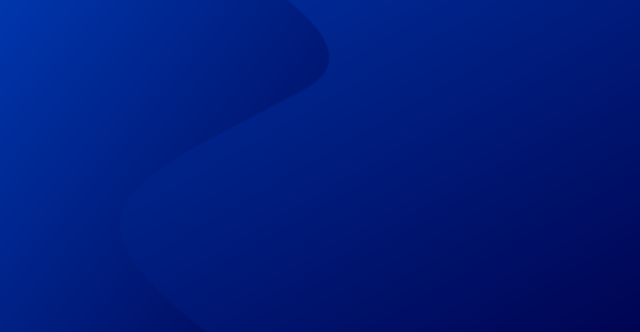
This background is drawn by a Shadertoy shader. Its source:

```glsl
// Two deep blue sheets that meet along a smooth S-shaped edge.
// The edge is a chain of cubic Hermite spans giving x as a function of height;
// each sheet is a linear ramp from bright blue (upper left) to navy (lower right).

const vec3 NAVY = vec3(0.0, 0.0, 0.29);
const vec3 BLUE = vec3(0.0, 0.22, 0.69);
const float BLUE_LEVEL = 0.22;   // ramp level at which BLUE is reached

// Cubic span between two knots, each holding (height, x, slope dx/dheight).
float hermiteSpan(vec3 a, vec3 b, float height) {
    float span = b.x - a.x;
    float t = clamp((height - a.x) / span, 0.0, 1.0);
    float s = t * t * (3.0 - 2.0 * t);
    float tangentA = a.z * t * (1.0 - t) * (1.0 - t);
    float tangentB = b.z * t * t * (t - 1.0);
    return mix(a.y, b.y, s) + span * (tangentA + tangentB);
}

// Horizontal position of the S-shaped edge at a given height.
float edgeX(float height) {
    vec3 knots[6] = vec3[6](
        vec3(0.000, 0.3230, -0.667),
        vec3(0.330, 0.1875,  0.000),
        vec3(0.550, 0.2990,  0.940),
        vec3(0.725, 0.4700,  0.985),
        vec3(0.825, 0.5143,  0.000),
        vec3(1.000, 0.4492, -0.625));
    float x = knots[0].y;
    for (int i = 0; i < 5; i++) {
        if (height >= knots[i].x) x = hermiteSpan(knots[i], knots[i + 1], height);
    }
    return x;
}

// Linear ramp: level at the top left corner, falling right and down.
vec3 sheetColor(vec2 uv, float cornerLevel, vec2 falloff) {
    float level = cornerLevel - dot(vec2(uv.x, 1.0 - uv.y), falloff);
    return mix(NAVY, BLUE, clamp(level / BLUE_LEVEL, 0.0, 1.0));
}

void mainImage(out vec4 fragColor, in vec2 fragCoord) {
    vec2 uv = fragCoord / iResolution.xy;

    // The two sheets
    vec3 leftSheet = sheetColor(uv, 0.212, vec2(0.205, 0.085));
    vec3 rightSheet = sheetColor(uv, 0.204, vec2(0.098, 0.088));

    // Antialiased join along the edge
    float side = uv.x - edgeX(uv.y);
    float blur = max(fwidth(side), 1e-4);
    vec3 color = mix(leftSheet, rightSheet, smoothstep(-blur, blur, side));

    fragColor = vec4(color, 1.0);
}
```
